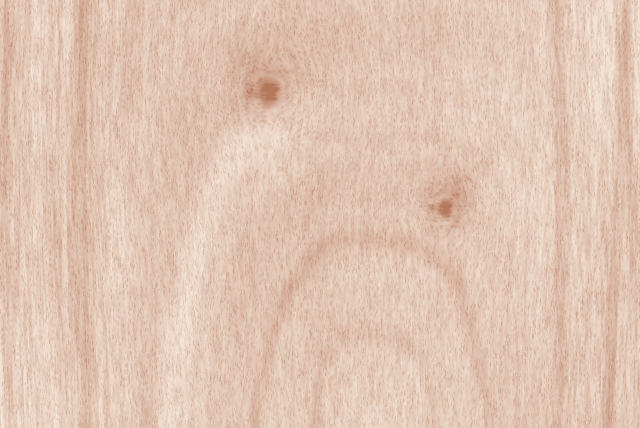
A Shadertoy shader for this texture:

```glsl
// Pale pinkish wood board with fine pores, arched growth bands and two small knots.

const vec3 PALE_WOOD = vec3(0.928, 0.850, 0.792);
const vec3 DARK_WOOD = vec3(0.740, 0.520, 0.415);
const float BASE_TONE = 0.125;      // 0 is pale, 1 is dark

const vec3 BIG_KNOT = vec3(0.628, 0.780, 0.030);    // centre, radius
const vec3 SMALL_KNOT = vec3(1.040, 0.512, 0.021);
const vec2 BIG_PLUME = vec2(-0.15, 0.21);           // dark trail above a knot
const vec2 SMALL_PLUME = vec2(0.13, 0.20);
const float BEND_REACH = 2.9;       // grain bending, in knot radii

const vec2 ARCH_FOOT = vec2(0.87, 0.0);
const float ARCH_SQUASH = 0.62;
const vec3 ARCH_RADII = vec3(0.12, 0.25, 0.50);
const float ARCH_TONE = 0.23;
const float RING_TONE = 0.12;

const vec2 STREAKS[4] = vec2[4](    // position, width
    vec2(0.015, 0.026), vec2(0.205, 0.022), vec2(1.300, 0.018), vec2(1.430, 0.016));
const float STREAK_TONE = 0.27;

const vec2 PORE_CELL = vec2(0.0046, 0.0155);
const float PORE_RADIUS = 0.0008;
const float PORE_TONE = 0.36;

float hash(vec2 p) {
    return fract(sin(dot(p, vec2(127.1, 311.7))) * 43758.5453);
}

float noise(vec2 p) {
    vec2 i = floor(p), f = fract(p);
    f = f * f * (3.0 - 2.0 * f);
    return mix(mix(hash(i), hash(i + vec2(1, 0)), f.x),
               mix(hash(i + vec2(0, 1)), hash(i + vec2(1, 1)), f.x), f.y);
}

float bell(float x) { return exp(-x * x); }

// Grain coordinates flow around a knot like water around a post.
vec2 bendOffset(vec2 p, vec3 knot) {
    vec2 d = p - knot.xy;
    float a = knot.z * BEND_REACH;
    return vec2(-d.x, d.y) * a * a / (dot(d, d) + a * a);
}

// One layer of short dark pores, one per cell, staggered by column.
float pores(vec2 g, float seed, float pixel) {
    float column = floor(g.x / PORE_CELL.x);
    g.y += PORE_CELL.y * hash(vec2(column, seed));
    vec2 id = floor(g / PORE_CELL) + seed;
    vec2 q = (fract(g / PORE_CELL) - 0.5) * PORE_CELL;
    q.x += PORE_CELL.x * 0.35 * (hash(id + 3.7) - 0.5);
    float halfLength = PORE_CELL.y * mix(0.08, 0.38, hash(id + 9.1));
    q.y -= clamp(q.y, -halfLength, halfLength);
    float ink = 1.0 - smoothstep(PORE_RADIUS - 0.6 * pixel, PORE_RADIUS + 0.6 * pixel, length(q));
    return ink * smoothstep(0.3, 0.95, hash(id + 5.3));
}

// Growth band: crisp on the inner edge, fading outward.
float growthBand(float s, float radius) {
    float d = s - radius;
    return smoothstep(-0.014, 0.016, d) * exp(-max(d, 0.0) / 0.05);
}

float archTone(vec2 p, float side) {
    vec2 q = p - ARCH_FOOT;
    vec2 a = pow(abs(q * vec2(1.0, ARCH_SQUASH)) + 0.0001, vec2(2.6));
    float s = pow(a.x + a.y, 1.0 / 2.6) + 0.03 * (noise(p * vec2(9.0, 5.0)) - 0.5);
    float leftOnly = smoothstep(0.0, -0.3, q.x);
    float bands = 0.8 * growthBand(s, ARCH_RADII.x) + growthBand(s, ARCH_RADII.y)
         + leftOnly * (growthBand(s, ARCH_RADII.z) - 0.5 * bell((s - ARCH_RADII.z + 0.04) / 0.03));
    float rings = (noise(vec2(s * 45.0, 2.0)) - 0.5) * (1.0 - side);
    return ARCH_TONE * bands + RING_TONE * rings;
}

float streakTone(vec2 g) {
    float x = g.x - 0.05 * (g.y - 0.4) * smoothstep(1.3, 1.45, g.x);
    float sum = 0.0;
    for (int i = 0; i < 4; i++) sum += bell((x - STREAKS[i].x) / STREAKS[i].y);
    return sum * mix(0.4, 1.4, noise(vec2(x * 110.0, g.y * 2.0)));
}

float knotTone(vec2 p, vec3 knot, vec2 plume) {
    vec2 d = p - knot.xy;
    float r = length(d * vec2(1.0, 0.85)) / knot.z;
    r += 0.3 * (noise(d / knot.z * 1.6 + 7.0) - 0.5);
    float grainy = noise(d / knot.z * 3.0 + 20.0);
    float core = (1.0 - smoothstep(0.55, 1.0, r)) * mix(0.15, 0.65, grainy);
    float eye = 0.35 * bell(length(d + vec2(1.35, -0.1) * knot.z) / (0.4 * knot.z));
    float rim = -0.12 * bell((r - 1.2) / 0.2);
    float halo = 0.26 * bell(r / 2.4);
    float t = clamp(dot(d, plume) / dot(plume, plume), 0.0, 1.0);
    float trail = 0.22 * (1.0 - t) * bell(length(d - t * plume) / (knot.z * (1.3 + 1.6 * t)));
    float glow = -0.10 * bell(length(d + vec2(0.0, 4.0) * knot.z) / (3.0 * knot.z));
    return core + eye + rim + halo + trail + glow;
}

void mainImage(out vec4 fragColor, in vec2 fragCoord) {
    float pixel = 1.0 / iResolution.y;
    vec2 p = fragCoord * pixel;

    // Grain direction
    vec2 g = p + bendOffset(p, BIG_KNOT) + bendOffset(p, SMALL_KNOT);
    g.x += 0.025 * (noise(p * vec2(3.0, 2.0)) - 0.5);
    float side = smoothstep(0.3, 0.7, abs(p.x - 0.80));

    // Broad shading
    float tone = BASE_TONE + 0.18 * (noise(g * vec2(7.0, 2.5) + 4.0) - 0.5);
    tone += archTone(p, side) + STREAK_TONE * streakTone(g);
    tone += knotTone(p, BIG_KNOT, BIG_PLUME) + knotTone(p, SMALL_KNOT, SMALL_PLUME);

    // Fibres, longer and stronger toward the sides
    tone += mix(0.10, 0.24, side) * (noise(g * vec2(80.0, 2.2)) - 0.5);
    tone += mix(0.24, 0.36, side) * (noise(g * vec2(240.0, mix(45.0, 18.0, side))) - 0.5);
    tone += 0.14 * (noise(g * vec2(330.0, 120.0) + 31.0) - 0.5);

    // Pores
    tone += PORE_TONE * (pores(g, 11.0, pixel) + 0.8 * pores(g + PORE_CELL * 0.5, 47.0, pixel));

    fragColor = vec4(mix(PALE_WOOD, DARK_WOOD, clamp(tone, -0.12, 1.15)), 1.0);
}
```
